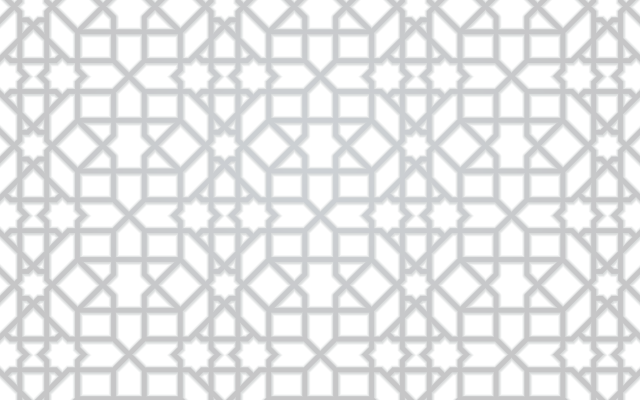
A WebGL 2 fragment shader for this pattern:

```glsl
#version 300 es
precision highp float;

uniform vec2 u_resolution;
out vec4 outColor;

// Lengths are fractions of the canvas height
#define HALF_CELL vec2(0.2391, 0.1740)
#define CELL_CENTER vec2(0.8005, 0.4618)
#define STAR_SIZE 0.0385
#define LINE_HALF_WIDTH 0.0062
#define SHADOW_WIDTH 0.0085
#define SHADOW_OFFSET vec2(-0.0008, 0.0016)
#define PAPER_COLOR vec3(1.0)
#define SHADOW_COLOR vec3(0.86, 0.87, 0.87)
#define LINE_COLOR_CENTER vec3(0.80, 0.815, 0.83)
#define LINE_COLOR_EDGE vec3(0.775, 0.775, 0.78)

const float ROOT2 = sqrt(2.0);

float segment(vec2 p, vec2 a, vec2 b) {
    vec2 ap = p - a, ab = b - a;
    return length(ap - ab * clamp(dot(ap, ab) / dot(ab, ab), 0.0, 1.0));
}

// Outline of an eight-pointed star: a square joined with a diamond
float starOutline(vec2 p, float size) {
    p = abs(p);
    float square = max(p.x, p.y);
    float diamond = (p.x + p.y) / ROOT2;
    return abs(min(square, diamond) - size);
}

// Distance to the centre lines of the lattice
float latticeDistance(vec2 p) {
    vec2 edge = HALF_CELL;
    vec2 q = abs(mod(p - CELL_CENTER + edge, 2.0 * edge) - edge);

    // Key positions within one mirrored quarter of the cell
    float sideStar = STAR_SIZE;
    float cornerStar = edge.y / (1.0 + ROOT2) - sideStar;
    float outerX = edge.x - cornerStar;
    float starX = outerX - sideStar;
    float innerX = starX - sideStar;
    float barY = edge.x - innerX;
    vec2 inner = vec2(sideStar);
    vec2 boxCorner = vec2(innerX, barY);
    vec2 crossing = vec2(edge.x - edge.y, edge.y);
    vec2 shoulder = vec2(sideStar, 2.0 * edge.y - edge.x + sideStar);

    // Stars
    float d = starOutline(q - vec2(starX, 0.0), sideStar);
    d = min(d, starOutline(q - edge, cornerStar));

    // Central cross and the boxes around it
    d = min(d, segment(q, vec2(0.0), inner));
    d = min(d, segment(q, inner, shoulder));
    d = min(d, segment(q, inner, vec2(innerX, sideStar)));
    d = min(d, segment(q, vec2(0.0, barY), boxCorner));
    d = min(d, segment(q, vec2(innerX, sideStar), boxCorner));

    // Tilted squares between rows
    d = min(d, segment(q, shoulder, crossing));
    d = min(d, segment(q, crossing, boxCorner));
    d = min(d, segment(q, boxCorner, vec2(edge.x - ROOT2 * cornerStar, edge.y)));

    // Bands linking the stars
    d = min(d, segment(q, vec2(outerX, sideStar), vec2(edge.x, sideStar)));
    d = min(d, segment(q, vec2(outerX, sideStar), vec2(outerX, edge.y - cornerStar)));
    d = min(d, segment(q, vec2(starX, ROOT2 * sideStar),
                       vec2(edge.x, edge.y - ROOT2 * cornerStar)));
    return d;
}

void main() {
    vec2 p = gl_FragCoord.xy / u_resolution.y;
    float blur = 0.75 / u_resolution.y;

    // Soft shadow beneath the lines
    float shadowDistance = latticeDistance(p + SHADOW_OFFSET) - LINE_HALF_WIDTH;
    float shadow = 1.0 - smoothstep(0.0, SHADOW_WIDTH, shadowDistance);
    vec3 color = mix(PAPER_COLOR, SHADOW_COLOR, shadow);

    // Lines, cooler and lighter toward the middle of the canvas
    vec2 fromMiddle = gl_FragCoord.xy / u_resolution - vec2(0.5, 0.6);
    vec3 lineColor = mix(LINE_COLOR_CENTER, LINE_COLOR_EDGE,
                         smoothstep(0.0, 0.6, length(fromMiddle)));
    float line = 1.0 - smoothstep(-blur, blur, latticeDistance(p) - LINE_HALF_WIDTH);
    outColor = vec4(mix(color, lineColor, line), 1.0);
}
```
